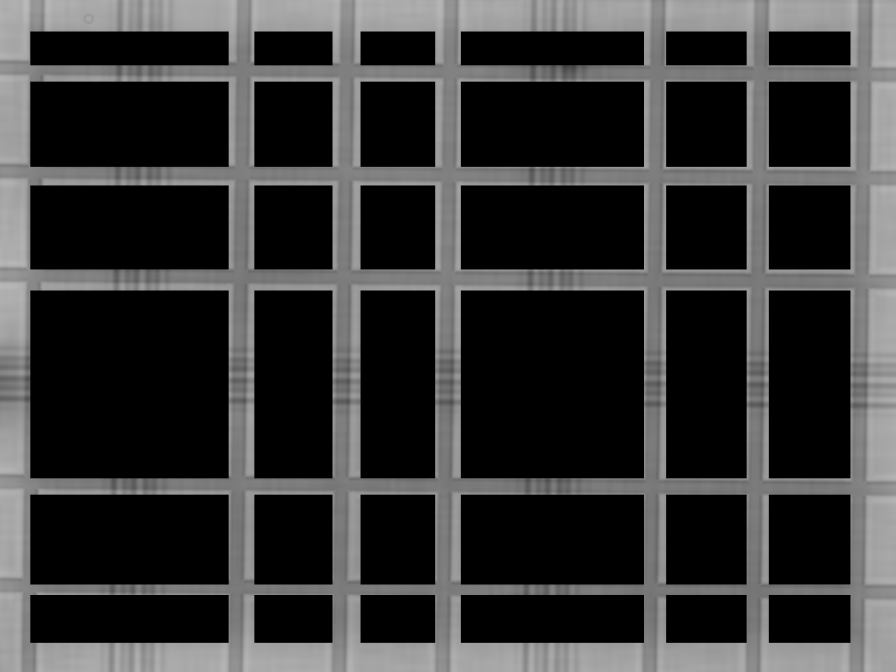
This pattern is drawn by a WebGL 2 fragment shader. Its source:

```glsl
#version 300 es
precision highp float;

#define PERIOD 0.154
#define ORIGIN vec2(0.203, 0.432)
#define TILT vec2(-0.013, 0.008)
#define STREET_HALF 0.009
#define STRIPE_HALF 0.058
#define PLATE_GREY 0.575
#define RIM_GAIN 0.085
#define STREET_DEPTH 0.085
#define GROOVE_DEPTH 0.065
#define GRAIN 0.022

uniform vec2 u_resolution;
out vec4 fragColor;

// Start and end of each dark window, in canvas heights
const vec2 COLUMNS[6] = vec2[6](
    vec2(0.0451, 0.3403), vec2(0.3785, 0.4948), vec2(0.5365, 0.6476),
    vec2(0.6858, 0.9583), vec2(0.9913, 1.1111), vec2(1.1441, 1.2656));
const vec2 ROWS[6] = vec2[6](
    vec2(0.0434, 0.1146), vec2(0.1302, 0.2639), vec2(0.2882, 0.5677),
    vec2(0.5990, 0.7240), vec2(0.7517, 0.8785), vec2(0.9028, 0.9531));

float hash(vec2 p) {
    p = fract(p * vec2(0.1031, 0.1137));
    p += dot(p, p.yx + 33.3);
    return fract((p.x + p.y) * p.x * 7.3);
}

float noise(vec2 p) {
    vec2 cell = floor(p), f = fract(p);
    f = f * f * (3.0 - 2.0 * f);
    return mix(mix(hash(cell), hash(cell + vec2(1, 0)), f.x),
               mix(hash(cell + vec2(0, 1)), hash(cell + 1.0), f.x), f.y);
}

float bell(float d, float width) {
    return exp(-d * d / (width * width));
}

float span(float x, vec2 ends, float soft) {
    return clamp((x - ends.x) / soft + 0.5, 0.0, 1.0)
         * clamp((ends.y - x) / soft + 0.5, 0.0, 1.0);
}

// Shading of the lanes across one axis: x = street, y = groove, z = stripes, w = bevel
vec4 lanes(float x) {
    float t = x / PERIOD;
    float index = floor(t + 0.5);
    float d = (t - index) * PERIOD;
    float side = abs(d);
    float striped = 1.0 - step(0.5, mod(index, 4.0));
    float street = 1.0 - smoothstep(STREET_HALF * 0.7, STREET_HALF * 1.5, side);
    float groove = bell(d - STREET_HALF, 0.0032) + 0.45 * bell(d + STREET_HALF, 0.003);
    float bevel = bell(side - STREET_HALF * 1.9, 0.005);
    float ribs = 0.45 + 0.3 * cos(d * 410.0) + 0.25 * cos(d * 233.0 + 1.1);
    float stripes = ribs * (1.0 - smoothstep(STRIPE_HALF * 0.5, STRIPE_HALF, side));
    return vec4(vec3(street, groove, 0.0) * (1.0 - striped), 0.0)
         + vec4(0.0, 0.0, stripes * striped, bevel * (1.0 - striped));
}

float plateShade(vec2 p, float aspect) {
    vec2 q = p + TILT * (p.yx - vec2(0.5, aspect * 0.5)) - ORIGIN;
    vec4 across = lanes(q.x), along = lanes(q.y);

    // Lighter outer rim and slow variation
    vec2 toEdge = min(p, vec2(aspect, 1.0) - p);
    float rim = 1.0 - smoothstep(0.0, 0.085, min(toEdge.x, toEdge.y));
    float grey = PLATE_GREY + RIM_GAIN * rim;
    grey += 0.05 * (noise(p * 5.0) - 0.5);

    // Streets, their grooves and the striped bands
    grey -= STREET_DEPTH * max(across.x, along.x);
    grey -= GROOVE_DEPTH * max(across.y * (1.0 - along.x), along.y * (1.0 - across.x));
    grey += 0.035 * max(across.w, along.w) * (1.0 - max(across.x, along.x));
    grey -= 0.13 * max(across.z, along.z);

    // Shadow at the left end of the striped row, and one small knot
    vec2 shadow = (p - vec2(0.0, 0.425)) / vec2(0.05, 0.065);
    grey -= 0.17 * exp(-dot(shadow, shadow));
    vec2 knot = (p - vec2(0.85, 0.9)) / vec2(0.025, 0.01);
    grey -= 0.1 * exp(-dot(knot, knot));

    // Faint ring in the upper margin
    float ring = length(p - vec2(0.132, 0.972)) - 0.006;
    grey -= 0.05 * bell(ring, 0.002);

    // Brushed grain
    float brushed = noise(p * vec2(130.0, 18.0)) + noise(p * vec2(18.0, 130.0)) - 1.0;
    return grey + GRAIN * brushed;
}

void main() {
    vec2 p = gl_FragCoord.xy / u_resolution.y;
    float soft = 1.0 / u_resolution.y;
    float column = 0.0, row = 0.0;
    for (int i = 0; i < 6; i++) {
        column = max(column, span(p.x, COLUMNS[i], soft));
        row = max(row, span(p.y, ROWS[i], soft));
    }
    float grey = plateShade(p, u_resolution.x / u_resolution.y);
    fragColor = vec4(vec3(grey * (1.0 - column * row)), 1.0);
}
```
